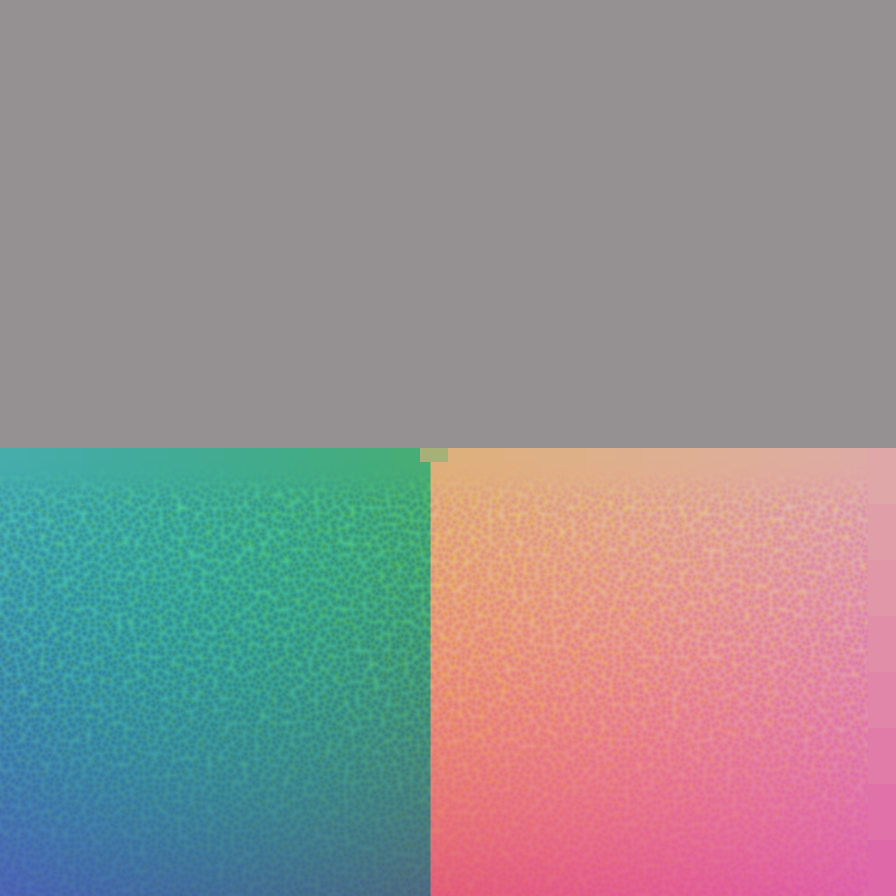
Write a Shadertoy shader that draws this background.

```glsl
// Grey upper half above two grainy gradient panels, teal to blue and amber to pink.

const float HORIZON = 0.5;
const float STRIP_BOTTOM = 0.4844;
const float DIVIDER = 0.4805;
const float COLUMN_LEFT = 0.96875;
const float GRAIN_CELLS = 150.0;
const vec3 GREY = vec3(0.584, 0.563, 0.567);
const vec3 OLIVE = vec3(0.655, 0.690, 0.465);

vec2 hash2(vec2 p) {
    vec3 q = fract(p.xyx * vec3(0.1031, 0.1030, 0.0973));
    q += dot(q, q.yzx + 33.33);
    return fract((q.xx + q.yz) * q.zy);
}

// Distance to the nearest scattered point, centred near zero
float cellular(vec2 p) {
    vec2 cell = floor(p);
    float nearest = 2.0;
    for (int y = -1; y <= 1; y++) {
        for (int x = -1; x <= 1; x++) {
            vec2 neighbour = cell + vec2(x, y);
            nearest = min(nearest, distance(p, neighbour + hash2(neighbour)));
        }
    }
    return nearest - 0.46;
}

// Smooth curve through three colours at t = 0, 0.5 and 1
vec3 curve3(vec3 a, vec3 b, vec3 c, float t) {
    return a + t * (4.0 * b - 3.0 * a - c) + t * t * 2.0 * (a + c - 2.0 * b);
}

float edge(float at, float x, float width) {
    return smoothstep(at - width, at + width, x);
}

// x runs across the panel, depth runs from its top to its bottom
vec3 coolPanel(float x, float depth) {
    vec3 top = curve3(vec3(0.28, 0.68, 0.68), vec3(0.26, 0.67, 0.57), vec3(0.28, 0.68, 0.45), x);
    vec3 middle = curve3(vec3(0.24, 0.57, 0.66), vec3(0.22, 0.62, 0.58), vec3(0.26, 0.60, 0.47), x);
    vec3 bottom = curve3(vec3(0.30, 0.39, 0.71), vec3(0.26, 0.43, 0.60), vec3(0.31, 0.42, 0.50), x);
    return curve3(top, middle, bottom, depth);
}

vec3 warmPanel(float x, float depth) {
    vec3 top = curve3(vec3(0.87, 0.69, 0.48), vec3(0.87, 0.69, 0.57), vec3(0.87, 0.67, 0.66), x);
    vec3 middle = curve3(vec3(0.91, 0.58, 0.46), vec3(0.91, 0.56, 0.55), vec3(0.88, 0.54, 0.67), x);
    vec3 bottom = curve3(vec3(0.89, 0.37, 0.47), vec3(0.89, 0.37, 0.57), vec3(0.87, 0.39, 0.67), x);
    return curve3(top, middle, bottom, depth);
}

vec3 panels(vec2 uv, float split, float blur) {
    float depth = 1.0 - uv.y / HORIZON;
    vec3 cool = coolPanel(clamp(uv.x / split, 0.0, 1.0), depth);
    vec3 warm = warmPanel(clamp((uv.x - split) / (1.0 - split), 0.0, 1.0), depth);
    return mix(cool, warm, edge(split, uv.x, blur));
}

// Two grain layers shift hue and lightness, fading at top and bottom
vec3 grain(vec2 uv, float warmth) {
    float fade = smoothstep(STRIP_BOTTOM, 0.43, uv.y) * mix(0.35, 1.0, smoothstep(0.0, 0.3, uv.y));
    vec2 p = uv * GRAIN_CELLS;
    float fine = cellular(p);
    float hue = cellular(p * 0.83 + 71.0);
    vec3 light = mix(vec3(0.08, 0.17, 0.09), vec3(0.03, 0.14, 0.07), warmth);
    vec3 tint = mix(vec3(0.05, 0.05, -0.11), vec3(0.02, 0.07, -0.13), warmth);
    return fade * (light * fine + tint * hue);
}

void mainImage(out vec4 fragColor, in vec2 fragCoord) {
    vec2 uv = fragCoord / iResolution.xy;
    float blur = 0.6 / iResolution.y;

    // Grainy panels
    vec3 color = panels(uv, DIVIDER, blur) + grain(uv, edge(DIVIDER, uv.x, blur));

    // Flat blocks down the right side
    float blockY = (floor(uv.y * 16.0) + 0.5) / 16.0;
    vec3 column = panels(vec2(0.985, blockY), DIVIDER, blur);
    color = mix(color, column, edge(COLUMN_LEFT, uv.x, blur));

    // Flat blocks under the horizon, with an olive one at the join
    float blockX = (floor(uv.x * 32.0) + 0.5) / 32.0;
    vec3 strip = panels(vec2(blockX, 0.492), DIVIDER, blur);
    float join = edge(0.46875, uv.x, blur) * (1.0 - edge(0.5, uv.x, blur));
    strip = mix(strip, OLIVE, join);
    float inStrip = edge(STRIP_BOTTOM, uv.y, blur) * (1.0 - edge(COLUMN_LEFT, uv.x, blur));
    color = mix(color, strip, inStrip);

    // Plain upper half
    color = mix(color, GREY, edge(HORIZON, uv.y, blur));
    fragColor = vec4(clamp(color, 0.0, 1.0), 1.0);
}
```
